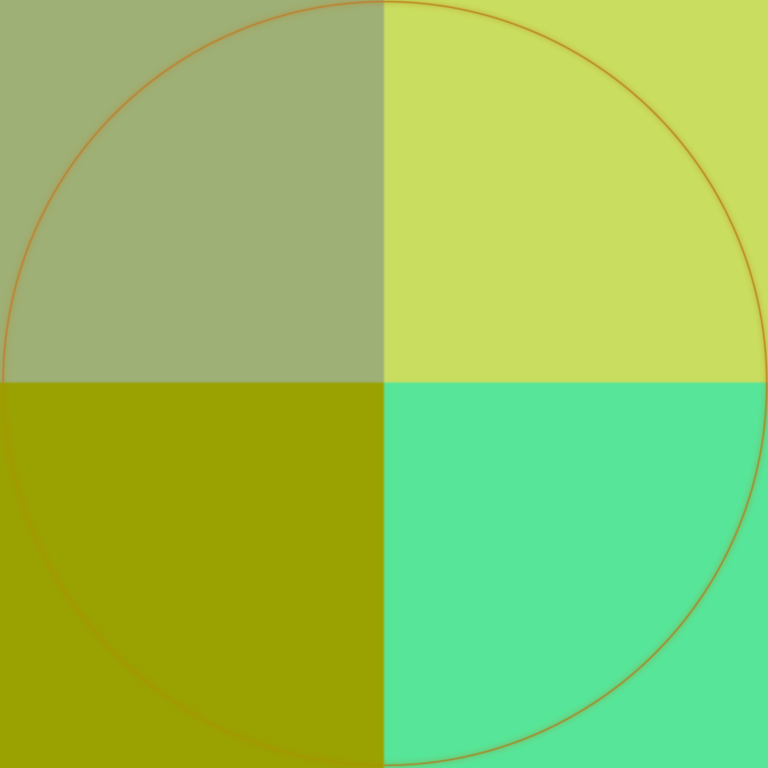
This background is drawn by a Shadertoy shader. Its source:

```glsl
// Four flat colour quadrants meeting near the centre, with a thin orange
// ring that almost touches the canvas borders. Quadrants blend over soft
// edges; the ring is a fine core line inside a faint, wider tint.

// Smooth coverage of the positive side of an edge.
float cover(float dist, float softness) {
    return smoothstep(-softness, softness, dist);
}

void mainImage(out vec4 fragColor, in vec2 fragCoord) {
    float size = min(iResolution.x, iResolution.y);
    float pixel = 1.0 / size;
    vec2 p = (fragCoord - 0.5 * iResolution.xy) / size;

    // Quadrants
    float softness = max(0.0025, 0.75 * pixel);
    float right = cover(p.x, softness);
    float top = cover(p.y - 0.002, softness);
    vec3 lower = mix(vec3(0.60, 0.635, 0.005), vec3(0.34, 0.90, 0.60), right);
    vec3 upper = mix(vec3(0.62, 0.69, 0.46), vec3(0.79, 0.872, 0.375), right);
    vec3 color = mix(lower, upper, top);

    // Ring: wide tint everywhere, core line fading out at the lower left
    float outline = length(p - vec2(0.0012, 0.0007)) - 0.4972;
    float tint = exp(-pow(outline / 0.006, 2.0));
    float core = exp(-pow(outline / max(0.0014, 0.7 * pixel), 2.0));
    float strength = mix(0.12, 0.68, max(right, top));
    vec3 orange = mix(vec3(0.76, 0.47, 0.12), vec3(0.72, 0.45, 0.05), right);
    orange = mix(vec3(0.74, 0.50, 0.0), orange, max(right, top));
    color = mix(color, orange, 0.16 * tint);
    color = mix(color, orange, strength * core);

    fragColor = vec4(color, 1.0);
}
```
